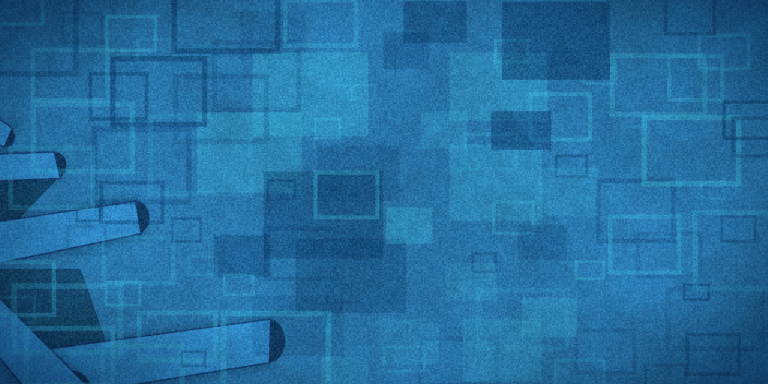
This background is drawn by a Shadertoy shader. Its source:

```glsl
vec3 hash3(vec2 c) {
    vec3 q = fract(vec3(c.xyx) * vec3(0.1031, 0.1030, 0.0973));
    q += dot(q, q.yxz + 33.33);
    return fract((q.xxy + q.yzz) * q.zyx);
}

// Distance to the nearest jittered cell point
float cellular(vec2 p) {
    vec2 cell = floor(p), f = fract(p);
    float nearest = 2.0;
    for (int y = -1; y <= 1; y++)
    for (int x = -1; x <= 1; x++) {
        vec2 o = vec2(x, y);
        vec2 d = o + hash3(cell + o + 40.0).xy - f;
        nearest = min(nearest, dot(d, d));
    }
    return sqrt(nearest);
}

// Cloudy stains from warped, layered sines
float stains(vec2 p) {
    float sum = 0.0, amp = 0.5;
    for (int i = 0; i < 6; i++) {
        p += 0.6 * sin(p.yx * 1.3 + float(i) * 1.7);
        sum += amp * sin(p.x + 1.1) * sin(p.y + 0.4);
        p = mat2(1.5, 1.1, -1.1, 1.5) * p;
        amp *= 0.62;
    }
    return sum;
}

float edge(vec2 p, vec2 a, vec2 b) {
    return dot(p - a, normalize(vec2(b.y - a.y, a.x - b.x)));
}

// Convex quad, corners counterclockwise
float quad(vec2 p, vec2 a, vec2 b, vec2 c, vec2 d) {
    return max(max(edge(p, a, b), edge(p, b, c)), max(edge(p, c, d), edge(p, d, a)));
}

float box(vec2 p, vec2 halfSize) {
    vec2 d = abs(p) - halfSize;
    return max(d.x, d.y);
}

float cover(float d, float soft) {
    return 1.0 - smoothstep(-soft, soft, d);
}

// Lit beam with a rounded dark end and a thin dark rim
vec3 beam(vec3 col, vec2 p, vec2 a, vec2 b, vec2 c, vec2 d, float aa) {
    vec2 tip = (b + c) * 0.5;
    float h = length(c - b) * 0.5;
    float cap = (length((p - tip) / vec2(0.75, 1.0)) - h) * 0.75;
    float face = quad(p, a, b, c, d);
    col = mix(col, vec3(0.05, 0.22, 0.36), 0.45 * cover(face - 0.01, 0.025));
    col = mix(col, vec3(0.05, 0.18, 0.31), 0.9 * cover(cap, aa));
    col = mix(col, vec3(0.08, 0.20, 0.40), 0.8 * cover(face - 0.004, aa));
    return mix(col, vec3(0.17, 0.50, 0.73), cover(face, aa));
}

void mainImage(out vec4 fragColor, in vec2 fragCoord) {
    vec2 p = fragCoord / iResolution.y;
    float aspect = iResolution.x / iResolution.y;
    float aa = 0.8 / iResolution.y;
    vec3 col = vec3(0.145, 0.43, 0.625);

    // Shaded hollows between the beams
    vec3 shade = vec3(0.06, 0.23, 0.35);
    float hollow = quad(p, vec2(-0.1, 0.38), vec2(0.05, 0.43), vec2(0.155, 0.54), vec2(-0.1, 0.54));
    col = mix(col, shade, 0.9 * cover(hollow, aa));
    hollow = quad(p, vec2(0.12, 0.08), vec2(0.28, 0.10), vec2(0.21, 0.30), vec2(-0.1, 0.30));
    col = mix(col, shade, 0.75 * cover(hollow, aa));

    // Beams entering from the left
    col = beam(col, p, vec2(-0.1, 0.66), vec2(0.01, 0.62), vec2(0.03, 0.665), vec2(-0.1, 0.76), aa);
    col = beam(col, p, vec2(-0.1, 0.527), vec2(0.155, 0.537), vec2(0.14, 0.602), vec2(-0.1, 0.594), aa);
    col = beam(col, p, vec2(-0.1, 0.296), vec2(0.365, 0.393), vec2(0.352, 0.474), vec2(-0.1, 0.407), aa);
    col = beam(col, p, vec2(0.10, -0.04), vec2(0.70, 0.057), vec2(0.703, 0.167), vec2(0.13, 0.09), aa);
    col = beam(col, p, vec2(-0.10, 0.19), vec2(0.10, -0.05), vec2(0.27, -0.05), vec2(-0.10, 0.32), aa);

    // Translucent panels and frames
    for (int i = 0; i < 92; i++) {
        float n = float(i);
        vec3 r = hash3(vec2(n * 3.7 + 5.0, n * 1.9 + 11.0));
        vec3 s = hash3(vec2(n * 2.3 + 71.0, n * 5.1 + 3.0));
        vec2 center = fract(n * vec2(0.7549, 0.5698) + 0.3 + 0.06 * r.xy) * vec2(aspect, 1.0);
        bool panel = i % 4 == 0;
        float w = panel ? mix(0.06, 0.16, r.z * r.z) : mix(0.033, 0.148, r.z * r.z);
        float d = box(p - center, w * vec2(1.0, mix(0.62, 0.84, s.x)));
        float line = 0.004 + 0.075 * w;
        if (!panel) d = abs(d + line * 0.5) - line * 0.5;
        vec3 tint = s.y < 0.54 ? vec3(0.04, 0.22, 0.40) : vec3(0.20, 0.64, 0.77);
        col = mix(col, tint, cover(d, aa) * mix(0.16, 0.52, s.z));
    }

    // Worn surface: stains, mottling and fine grain
    float cloud = stains(p * 5.0 + 2.0);
    float mottle = cellular(p * 17.0 + cloud) + 0.6 * cellular(p * 43.0) - 0.8;
    col *= 1.0 + 0.11 * cloud - 0.07 * mottle;
    vec3 grain = hash3(floor(p * 256.0)) - 0.5;
    col += vec3(0.05, 0.085, 0.085) * (grain.x + 0.4 * grain.y);

    // Darkened borders
    vec2 v = (p / vec2(aspect, 1.0) - 0.5) * 2.0;
    float rim = smoothstep(0.35, 1.75, dot(v * v, vec2(0.85, 0.7)));
    col *= mix(vec3(1.08, 1.06, 1.05), vec3(0.36, 0.50, 0.58), rim);
    fragColor = vec4(clamp(col, 0.0, 1.0), 1.0);
}
```
